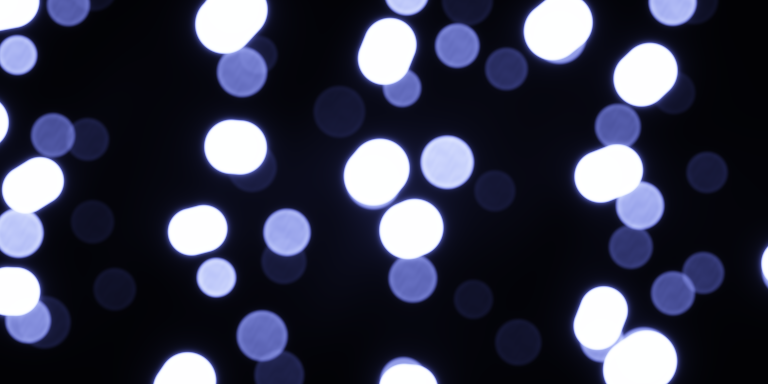
Reproduce this background procedurally as a WebGL 1 fragment shader.

```glsl
precision highp float;
// Defocused blue-white lights: overlapping soft discs glowing on a near-black night.

uniform vec2 u_resolution;

const int BRIGHT_COUNT = 18;
const int MEDIUM_COUNT = 20;
const int FAINT_COUNT = 20;
const float EDGE_BLUR = 0.007;
const vec3 FILM_RESPONSE = vec3(1.0, 1.12, 2.75);

float hash(float n) {
  return fract(sin(n * 12.9898 + 4.137) * 43758.547);
}

vec2 hash2(float n) {
  return vec2(hash(n), hash(n + 57.3));
}

// Evenly spread sequence with jitter, reaching slightly past the borders.
vec2 scatter(float index, float seed, float aspect) {
  vec2 spread = fract(hash2(seed) + index * vec2(0.75488, 0.56984));
  vec2 jitter = (hash2(index + seed * 3.1) - 0.5) * 0.13;
  return (spread * 1.06 - 0.03) * vec2(aspect, 1.0) + jitter;
}

// Signed distance to a capsule centred at the origin.
float capsule(vec2 p, vec2 halfAxis, float radius) {
  float along = dot(p, halfAxis) / max(dot(halfAxis, halfAxis), 1e-6);
  return length(p - halfAxis * clamp(along, -1.0, 1.0)) - radius;
}

// Layered sines, roughly -1 to 1.
float mottle(vec2 p) {
  float broad = sin(p.x * 1.3 + 2.0 * sin(p.y * 0.9));
  float fine = sin(p.y * 2.7 - p.x * 1.9 + 1.5 * sin(p.x * 2.1));
  return 0.6 * broad + 0.4 * fine;
}

// Flat disc with a faint rim, a tight fringe and a wide glow.
float lamp(float d, float power) {
  float body = 1.0 - smoothstep(-EDGE_BLUR, EDGE_BLUR, d);
  float rim = smoothstep(-0.018, -0.004, d);
  float outside = max(d, 0.0);
  float halo = 0.15 * exp(-outside / 0.005) + 0.01 * exp(-outside / 0.03);
  return power * (body * (0.88 + 0.2 * rim) + halo);
}

// Overexposed lights, stretched on a rising diagonal, half with a dim ghost.
float brightLights(vec2 p, float aspect, float seed) {
  float light = 0.0;
  for (int i = 0; i < BRIGHT_COUNT; i++) {
    float id = float(i);
    float key = id + seed * 7.0;
    vec2 q = p - scatter(id, seed, aspect);
    float radius = mix(0.056, 0.077, hash(key + 11.0));
    float angle = mix(-0.1, 1.3, hash(key + 23.0));
    float stretch = 0.028 * hash(key + 37.0);
    vec2 halfAxis = stretch * vec2(cos(angle), sin(angle));
    light += lamp(capsule(q, halfAxis, radius), 5.0);

    float ghostAngle = 6.2832 * hash(key + 41.0);
    vec2 ghostShift = 0.027 * vec2(cos(ghostAngle), sin(ghostAngle));
    float ghostPower = 0.6 * step(0.5, hash(key + 53.0));
    light += lamp(length(q - ghostShift) - radius * 0.95, ghostPower);
  }
  return light;
}

// One round light whose power lies between the given limits.
float dimLight(vec2 p, float id, float seed, float aspect, vec2 powerRange) {
  float key = id + seed * 7.0;
  vec2 q = p - scatter(id, seed, aspect);
  float radius = mix(0.048, 0.068, hash(key + 11.0));
  float level = hash(key + 29.0);
  float power = mix(powerRange.x, powerRange.y, level * level);
  float slope = 1.0 + 2.5 * clamp(q.y, -radius, radius) * (hash(key + 43.0) - 0.3);
  return lamp(length(q) - radius, power * slope);
}

// Uneven haze, strongest around the middle.
float haze(vec2 p, float aspect) {
  vec2 fromCentre = (p - vec2(0.5 * aspect, 0.52)) / vec2(0.35 * aspect, 0.36);
  float centre = exp(-dot(fromCentre, fromCentre));
  return 0.006 + centre * (0.027 + 0.015 * mottle(p * 5.0));
}

void main() {
  vec2 p = gl_FragCoord.xy / u_resolution.y;
  float aspect = u_resolution.x / u_resolution.y;

  // Softer lights carry a fine surface grain.
  float soft = 0.0;
  for (int i = 0; i < MEDIUM_COUNT; i++) {
    soft += dimLight(p, float(i), 5.0, aspect, vec2(0.3, 1.5));
  }
  for (int i = 0; i < FAINT_COUNT; i++) {
    soft += dimLight(p, float(i), 9.0, aspect, vec2(0.04, 0.2));
  }
  soft *= 1.0 + 0.05 * mottle(p * 70.0);

  // Summed light saturates through blue to white.
  float light = haze(p, aspect) + soft + brightLights(p, aspect, 2.0);
  gl_FragColor = vec4(1.0 - exp(-light * FILM_RESPONSE), 1.0);
}
```
